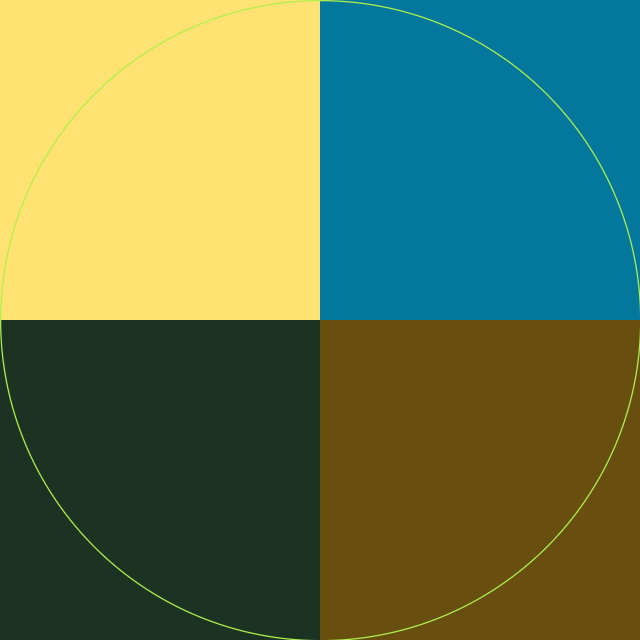
Give the GLSL for this background, as a WebGL 2 fragment shader.

```glsl
#version 300 es
precision highp float;
// Four flat colour quadrants crossed by a thin lime ring that touches the canvas edges.

uniform vec2 u_resolution;
out vec4 fragColor;

const vec3 YELLOW = vec3(1.0, 0.886, 0.447);
const vec3 BLUE   = vec3(0.016, 0.471, 0.612);
const vec3 FOREST = vec3(0.11, 0.196, 0.137);
const vec3 BROWN  = vec3(0.408, 0.306, 0.059);
const vec3 LIME   = vec3(0.68, 0.94, 0.29);

// Coverage of the region where the signed distance is negative.
float coverage(float dist, float pixel) {
    return clamp(0.5 - dist / pixel, 0.0, 1.0);
}

// Signed distance to a ring of the given stroke width.
float ringDistance(vec2 p, vec2 center, float radius, float width) {
    return abs(length(p - center) - radius) - 0.5 * width;
}

// Four colours meeting at a point, with smoothed borders.
vec3 quadrants(vec2 p, vec2 center, float pixel) {
    float right = coverage(center.x - p.x, pixel);
    float upper = coverage(center.y - p.y, pixel);
    vec3 bottomRow = mix(FOREST, BROWN, right);
    vec3 topRow = mix(YELLOW, BLUE, right);
    return mix(bottomRow, topRow, upper);
}

void main() {
    float side = min(u_resolution.x, u_resolution.y);
    float pixel = 1.0 / side;
    vec2 p = (gl_FragCoord.xy - 0.5 * u_resolution) / side + 0.5;

    vec3 color = quadrants(p, vec2(0.5), pixel);

    // The ring sits slightly right of and below the middle.
    float ring = ringDistance(p, vec2(0.501, 0.499), 0.5, 0.002);
    color = mix(color, LIME, coverage(ring, pixel));

    fragColor = vec4(color, 1.0);
}
```
